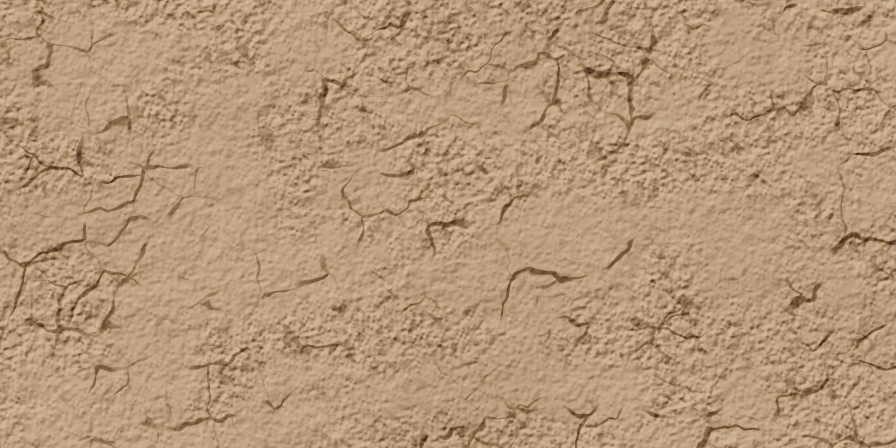
Write a Shadertoy shader that draws this texture.

```glsl
// Weathered sandy rock: grainy relief, flaky ledges, pits and short broken cracks lit from the upper left.

const vec3 SHADOW_COLOR = vec3(0.38, 0.25, 0.18);
const vec3 SAND_COLOR = vec3(0.78, 0.67, 0.55);
const vec3 OCHRE_COLOR = vec3(0.70, 0.48, 0.25);
const vec2 LIGHT_DIR = vec2(-0.5, 0.866);
const float BASE_TONE = 0.91;
const float MID_WARMTH = 0.10;
const float RELIEF_STEP = 0.0045;
const float RELIEF_GAIN = 1.15;
const float LEDGE_HEIGHT = 0.20;
const float PIT_DEPTH = 0.36;
const float CRACK_DEPTH = 0.62;
const float CRACK_WIDTH = 0.0042;
const float PLATE_SCALE = 5.0;
const mat2 TURN = mat2(0.8, 0.6, -0.6, 0.8);

vec2 hash22(vec2 p) {
    vec3 q = fract(vec3(p.xyx) * vec3(0.1031, 0.1030, 0.0973));
    q += dot(q, q.yzx + 33.33);
    return fract((q.xx + q.yz) * q.zy);
}

float noise(vec2 p) {
    vec2 i = floor(p), f = fract(p);
    vec2 u = f * f * (3.0 - 2.0 * f);
    float low = mix(hash22(i).x, hash22(i + vec2(1, 0)).x, u.x);
    float high = mix(hash22(i + vec2(0, 1)).x, hash22(i + vec2(1, 1)).x, u.x);
    return mix(low, high, u.y);
}

float fbm(vec2 p) {
    float sum = 0.0, amp = 0.533;
    for (int i = 0; i < 4; i++) {
        sum += amp * noise(p);
        p = TURN * p * 2.03 + 17.3;
        amp *= 0.5;
    }
    return sum;
}

// Surface height: soft lumps, flaky ledges and grains that stand out in rough patches
float height(vec2 p, float rough) {
    vec2 q = TURN * p;
    float lumps = 0.6 * noise(q * 22.0) + 0.4 * fbm(p * 7.0);
    float level = 5.0 * fbm(p * vec2(8.0, 10.0) + 50.0);
    float ledge = smoothstep(0.0, 0.2, fract(level)) - fract(level);
    ledge *= LEDGE_HEIGHT * smoothstep(0.4, 0.75, noise(p * 11.0 + 80.0));
    float grains = 0.65 * noise(p * 48.0 + 9.0) + 0.65 * noise(q * 92.0)
                 + 0.55 * noise(TURN * q * 140.0);
    return lumps + ledge + grains * mix(0.55, 1.15, rough);
}

// Distance to the nearest cell border (x) and the direction across it (yz)
vec3 cellBorder(vec2 p) {
    vec2 cell = floor(p), f = fract(p), nearest = vec2(0), nearestCell = vec2(0);
    float best = 8.0;
    for (int y = -1; y <= 1; y++)
    for (int x = -1; x <= 1; x++) {
        vec2 g = vec2(x, y);
        vec2 r = g + hash22(cell + g) - f;
        if (dot(r, r) < best) { best = dot(r, r); nearest = r; nearestCell = g; }
    }
    vec3 border = vec3(8.0, 0.0, 1.0);
    for (int y = -2; y <= 2; y++)
    for (int x = -2; x <= 2; x++) {
        vec2 g = nearestCell + vec2(x, y);
        vec2 r = g + hash22(cell + g) - f;
        vec2 across = r - nearest;
        if (dot(across, across) > 0.0001) {
            vec2 n = normalize(across);
            float d = dot(0.5 * (nearest + r), n);
            if (d < border.x) border = vec3(d, n);
        }
    }
    return border;
}

// Broken cracks: dark groove (x), sunlit rim (y), ochre stain (z)
vec3 cracks(vec2 p, float scale, float seed) {
    vec2 bend = vec2(fbm(p * 6.0 + seed), fbm(p * 6.0 + seed + 41.0)) - 0.5;
    vec2 jag = vec2(noise(p * 45.0 + seed), noise(p * 45.0 + seed + 23.0)) - 0.5;
    vec3 border = cellBorder((p + 0.09 * bend + 0.012 * jag) * scale + seed);
    float d = border.x / scale;
    float facing = dot(border.yz, LIGHT_DIR);
    float open = smoothstep(0.44, 0.56, fbm(p * 4.5 + seed * 1.7));
    open *= smoothstep(0.28, 0.55, noise(p * 15.0 + seed * 2.3));
    open *= mix(0.25, 1.0, smoothstep(0.2, 0.8, abs(facing)));
    float width = CRACK_WIDTH * (0.3 + 0.7 * open) * (0.3 + 1.4 * noise(p * 32.0 + seed));
    float groove = 1.0 - smoothstep(0.5 * width, width + 0.0015, d);
    float rim = smoothstep(width, width + 0.003, d) * (1.0 - smoothstep(0.006, 0.013, d));
    float stain = 1.0 - smoothstep(0.001, 0.009, d);
    return open * vec3(groove, rim * max(facing, 0.0), stain);
}

void mainImage(out vec4 fragColor, in vec2 fragCoord) {
    vec2 p = fragCoord / iResolution.y;

    // Relief shading, with shadows deeper than highlights
    float rough = smoothstep(0.34, 0.66, fbm(p * vec2(6.0, 8.0) + 5.0));
    float slope = height(p, rough) - height(p + LIGHT_DIR * RELIEF_STEP, rough);
    float tone = BASE_TONE + RELIEF_GAIN * slope * (slope < 0.0 ? 1.0 : 0.55);
    tone += 0.13 * (fbm(p * 3.0 + 70.0) - 0.5) - 0.02 * rough;

    // Small shaded pits and finer specks
    float pits = smoothstep(0.76, 0.88, noise(TURN * p * vec2(52.0, 70.0) + 31.0));
    float specks = smoothstep(0.80, 0.92, noise(p * vec2(85.0, 105.0) + 61.0));
    tone -= PIT_DEPTH * max(pits, 0.8 * specks) * (0.15 + 0.85 * rough);

    // Large plates and finer fractures
    vec3 crack = cracks(p, PLATE_SCALE, 3.0);
    crack = max(crack, 0.8 * cracks(p, PLATE_SCALE * 2.2, 19.0));
    tone += 0.08 * crack.y - CRACK_DEPTH * crack.x;

    // Sand ramp with warmer middle tones and stained cracks
    tone = clamp(tone, -0.2, 1.1);
    vec3 color = mix(SHADOW_COLOR, SAND_COLOR, tone);
    color.b -= MID_WARMTH * max(tone * (1.0 - tone), 0.0);
    float stain = crack.z * (0.2 + 0.6 * noise(p * 18.0));
    color = mix(color, OCHRE_COLOR * (0.35 + 0.65 * max(tone, 0.0)), 0.6 * stain);
    fragColor = vec4(color, 1.0);
}
```
